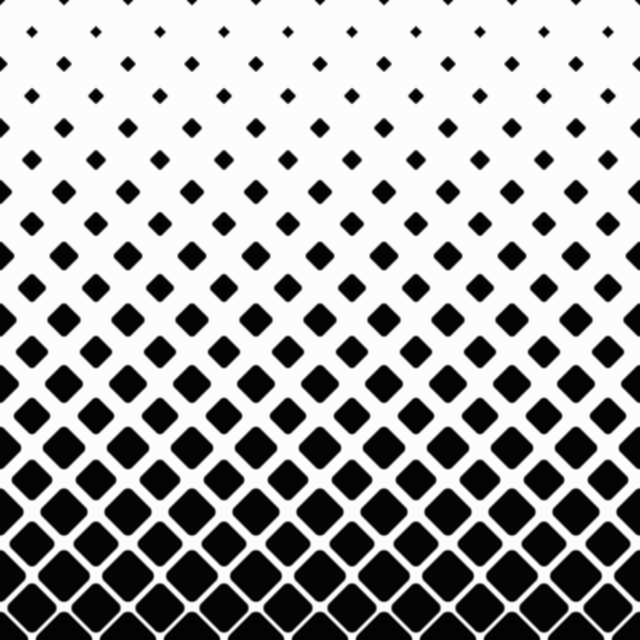
Reproduce this pattern procedurally as a three.js fragment shader.

```glsl
// Halftone of staggered, soft-cornered black diamonds that grow from top to bottom on white.
varying vec2 vUv;

const vec3 PAPER = vec3(0.99);
const vec3 INK = vec3(0.015);
const float COLUMN_STEP = 0.1;
const float ROW_STEP = 0.05;
const float ROUNDING = 0.25;      // corner radius as a share of the half diagonal
const float EDGE_SOFTNESS = 0.0028;

// Signed distance to a square standing on its corner, with rounded corners.
float roundedDiamond(vec2 p, float halfDiagonal, float radius) {
  vec2 turned = vec2(p.x + p.y, p.x - p.y) * sqrt(0.5);
  vec2 q = abs(turned) - (halfDiagonal * sqrt(0.5) - radius);
  return length(max(q, 0.0)) + min(max(q.x, q.y), 0.0) - radius;
}

// Half diagonal of a row; odd rows grow a little slower than even ones.
float rowSize(float row, float odd) {
  return mix(0.0085 + 0.00203 * row, 0.0074 + 0.00186 * row, odd);
}

// Distance to the closest diamond of one row, counted from the top.
float diamondRow(vec2 p, float row) {
  float odd = mod(row, 2.0);
  float column = p.x / COLUMN_STEP + 0.5 * odd;
  float dx = (fract(column + 0.5) - 0.5) * COLUMN_STEP;
  float dy = p.y - row * ROW_STEP;
  float size = rowSize(row, odd);
  return roundedDiamond(vec2(dx, dy), size, ROUNDING * size);
}

// Union of the rows just above and just below the point.
float diamondField(vec2 p) {
  float row = floor(p.y / ROW_STEP);
  return min(diamondRow(p, row), diamondRow(p, row + 1.0));
}

void main() {
  vec2 fromTop = vec2(vUv.x, 1.0 - vUv.y);
  float dist = diamondField(fromTop);
  float ink = 1.0 - smoothstep(-EDGE_SOFTNESS, EDGE_SOFTNESS, dist);
  gl_FragColor = vec4(mix(PAPER, INK, ink), 1.0);
}
```
